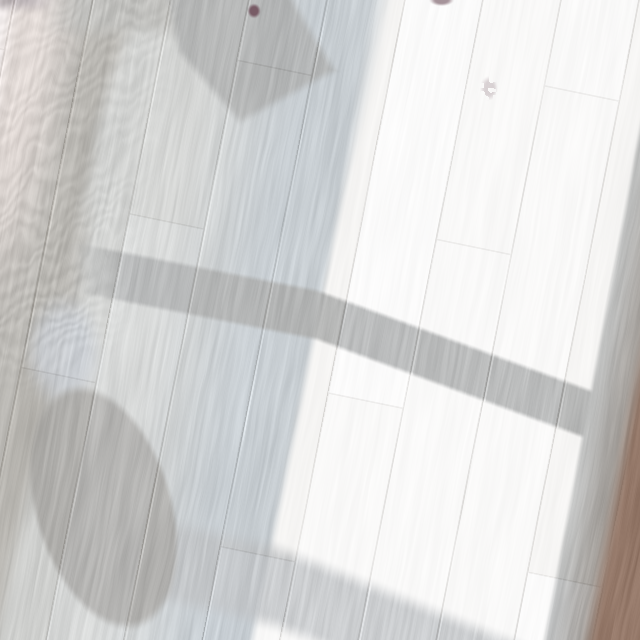
A WebGL 1 fragment shader for this texture:

```glsl
precision highp float;

uniform vec2 u_resolution;

const float LEAN = 0.195;          // sideways drift of the boards
const float BOARD_WIDTH = 0.122;
const float BOARD_START = 0.413;
const float GRAIN_STRENGTH = 0.065;
const vec3 SUNLIT = vec3(0.975, 0.973, 0.97);
const vec3 AMBIENT = vec3(0.83, 0.835, 0.83);
const vec3 SKY_TINT = vec3(0.785, 0.81, 0.83);
const vec3 DIM_OAK = vec3(0.71, 0.70, 0.68);
const vec3 SHADOW = vec3(0.705, 0.71, 0.71);
const vec3 BROWN = vec3(0.58, 0.47, 0.41);
const vec3 KNOT = vec3(0.47, 0.36, 0.40);

float hash(vec2 p) {
  vec3 q = fract(vec3(p.xyx) * 0.1031);
  q += dot(q, q.yzx + 33.33);
  return fract((q.x + q.y) * q.z);
}

float noise(vec2 p) {
  vec2 i = floor(p), f = fract(p);
  f = f * f * (3.0 - 2.0 * f);
  return mix(mix(hash(i), hash(i + vec2(1.0, 0.0)), f.x),
             mix(hash(i + vec2(0.0, 1.0)), hash(i + 1.0), f.x), f.y);
}

float fbm(vec2 p) {
  float sum = 0.0, amp = 0.5;
  for (int i = 0; i < 4; i++) {
    sum += amp * noise(p);
    p = p * 2.03 + 17.0;
    amp *= 0.5;
  }
  return sum;
}

// Soft step centred on zero
float soft(float d, float blur) { return smoothstep(-blur, blur, d); }

// Signed distance to the line a-b, positive on its inner side
float side(vec2 p, vec2 a, vec2 b) {
  vec2 d = b - a;
  return dot(p - a, normalize(vec2(d.y, -d.x)));
}

// Shadow of a window bar that bends at the sunlit edge
float barShadow(vec2 p, vec2 bend, vec2 slopes, float halfWidth, float blur) {
  float x = p.x - bend.x;
  float y = bend.y + min(x, 0.0) * slopes.x + max(x, 0.0) * slopes.y;
  return soft(halfWidth - abs(p.y - y), blur);
}

float spot(vec2 p, vec2 c, vec2 radius) {
  return 1.0 - smoothstep(0.5, 1.15, length((p - c) / radius));
}

void main() {
  vec2 p = gl_FragCoord.xy / u_resolution;
  p.y = 1.0 - p.y;                 // y runs downwards from here
  float u = p.x + LEAN * (p.y - 0.5);
  float rightEdge = 1.038 - 0.187 * p.y;
  float leftEdge = 0.597 - 0.203 * p.y;

  // Unlit floor: blue towards the window, oak grey on the left
  vec3 col = mix(AMBIENT, SKY_TINT, soft(u - 0.32, 0.10));
  float patchy = fbm(vec2(u * 9.0, p.y * 4.0));
  col += (patchy - 0.47) * 0.07;
  float dim = soft(0.103 - u + (patchy - 0.47) * 0.06, 0.022);
  col = mix(col, DIM_OAK, dim * 0.85);
  float leftGlow = soft(0.015 - u, 0.05) * (1.0 - smoothstep(0.2, 0.6, p.y));
  col = mix(col, vec3(0.88, 0.85, 0.835), leftGlow);
  col = mix(col, vec3(0.97, 0.95, 0.95), soft(-0.075 - u, 0.02) * 0.9);
  col = mix(col, vec3(0.74, 0.71, 0.72), soft(0.012 - p.y, 0.012) * soft(0.07 - p.x, 0.03));
  col = mix(col, vec3(0.76, 0.76, 0.75), soft(0.05 - p.y, 0.02) * soft(0.28 - p.x, 0.02) * soft(p.x - 0.1, 0.05));
  col = mix(col, vec3(0.79, 0.81, 0.84), spot(p, vec2(0.10, 0.55), vec2(0.06, 0.09)) * 0.7);

  // Sunlit strip
  float lit = soft(p.x - leftEdge, mix(0.022, 0.009, smoothstep(0.0, 0.4, p.y)));
  col = mix(col, SUNLIT, lit);

  // Object shadows
  vec2 a = vec2(0.28, 0.08), b = vec2(0.375, 0.19), c = vec2(0.522, 0.11);
  float facet = min(side(p, a, b), min(side(p, b, c), side(p, c, vec2(0.456, 0.0))));
  facet = min(facet, side(p, vec2(0.265, 0.0), a));
  col = mix(col, vec3(0.70, 0.705, 0.705), soft(facet, 0.009) * 0.85);
  vec2 r = p - vec2(0.162, 0.793);
  r.x -= 0.2 * r.y;
  float oval = 1.0 - length(r / vec2(0.108, 0.185));

  // Window bars
  float lower = barShadow(p, vec2(0.427, 0.915), vec2(0.23, 0.40), 0.06, 0.017);
  col = mix(col, vec3(0.765, 0.775, 0.785), lower * smoothstep(0.15, 0.27, p.x) * 0.85);
  float middle = barShadow(p, vec2(0.495, 0.492), vec2(0.197, 0.366), 0.038, 0.005);
  col = mix(col, SHADOW, middle * smoothstep(0.09, 0.2, p.x) * 0.92);
  col = mix(col, vec3(0.68, 0.675, 0.665), soft(oval, 0.055) * 0.85);

  // Shaded margin and brown border on the right
  float beyond = p.x - rightEdge;
  vec3 margin = mix(vec3(0.76, 0.765, 0.765), vec3(0.66, 0.645, 0.63), smoothstep(0.0, 0.06, beyond));
  float border = smoothstep(0.052, 0.085, beyond) * smoothstep(0.35, 0.65, p.y);
  margin = mix(margin, BROWN, border);
  col = mix(col, margin, soft(beyond, 0.005));

  // Board tones, seams and end joints
  float board = (u - BOARD_START) / BOARD_WIDTH;
  float id = floor(board), across = fract(board);
  float floorMask = 1.0 - border;
  float exposure = smoothstep(0.82, 0.97, col.g);
  float jointY = fract(0.866 - 0.24 * id) + (across - 0.5) * 0.024;
  float piece = id + 0.5 * step(jointY, p.y);
  col += (hash(vec2(piece * 2.0 + 40.0, 7.0)) - 0.5) * vec3(0.025, 0.028, 0.034) * floorMask;
  float seamDist = min(across, 1.0 - across) * BOARD_WIDTH;
  float seam = 1.0 - smoothstep(0.0005, 0.0022, seamDist);
  float joint = 1.0 - smoothstep(0.0005, 0.002, abs(p.y - jointY));
  float wear = 0.4 + 0.6 * noise(vec2(id * 5.0 + 90.0, p.y * 14.0));
  col -= vec3(0.12, 0.125, 0.13) * max(seam * wear, joint * 0.4) * floorMask;
  float glint = 1.0 - smoothstep(0.0005, 0.002, abs(across * BOARD_WIDTH - 0.003));
  col += 0.09 * glint * wear * (1.0 - exposure) * floorMask;

  // Long fibres, with rippled figure on the left boards
  vec2 fibre = vec2(u * 190.0 + 3.0 * patchy + 50.0, p.y * 9.0 + id * 13.0 + 200.0);
  float grain = fbm(fibre) - 0.47;
  col += grain * GRAIN_STRENGTH * mix(2.0, 0.65, exposure);
  float ripple = sin(p.y * 230.0 + p.x * 120.0 + 26.0 * fbm(vec2(u * 22.0, p.y * 11.0)));
  float figure = soft(0.16 - u, 0.06) * (1.0 - smoothstep(0.5, 0.65, p.y));
  col += ripple * 0.022 * figure * (0.4 + patchy);

  // Knots
  float knots = spot(p, vec2(0.397, 0.017), vec2(0.010, 0.011));
  knots = max(knots, 0.65 * spot(p, vec2(0.69, 0.0), vec2(0.018, 0.009)));
  knots = max(knots, 0.25 * spot(p, vec2(0.764, 0.138), vec2(0.013, 0.018)) * step(0.45, noise(p * 150.0)));
  col = mix(col, KNOT, knots);

  gl_FragColor = vec4(clamp(col, 0.0, 1.0), 1.0);
}
```
